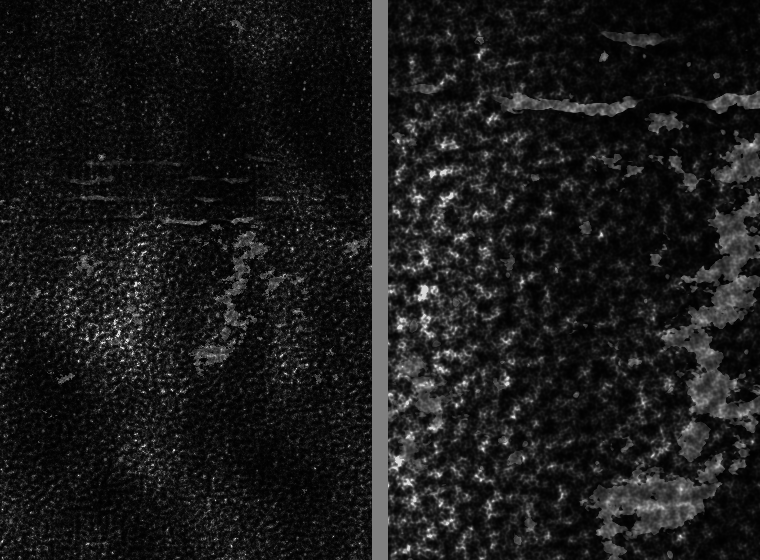
Left, the full canvas; right, a detail of the centre.
Give the GLSL for this texture, as a Shadertoy shader.

```glsl
// Weathered black plaster: a dark, grainy wall with ragged flakes of pale paint,
// broken horizontal ledges and scattered chips. Layered gradient noise sets a
// log-scale tone, then thresholded noise and distance fields add the wear.

const float BASE_TONE = 0.051;
const float FLAKE_TONE = 0.31;
const float LEDGE_TONE = 0.36;
const float CHIP_TONE = 0.42;

vec2 hash22(vec2 cell) {
    vec3 q = fract(cell.xyx * vec3(0.1031, 0.1030, 0.0973));
    q += dot(q, q.yzx + 33.33);
    return fract((q.xx + q.yz) * q.zy);
}

float cornerRamp(vec2 cell, vec2 offset) {
    float angle = 6.28318 * hash22(cell).x;
    return dot(vec2(cos(angle), sin(angle)), offset);
}

float gradientNoise(vec2 p) {
    vec2 i = floor(p), f = fract(p);
    vec2 u = f * f * f * (f * (f * 6.0 - 15.0) + 10.0);
    vec2 e = vec2(1.0, 0.0);
    float low = mix(cornerRamp(i, f), cornerRamp(i + e.xy, f - e.xy), u.x);
    float high = mix(cornerRamp(i + e.yx, f - e.yx), cornerRamp(i + e.xx, f - e.xx), u.x);
    return mix(low, high, u.y);
}

float fbm(vec2 p, int octaves, float gain) {
    float sum = 0.0, amplitude = 1.0;
    for (int i = 0; i < octaves; i++) {
        sum += amplitude * gradientNoise(p);
        p = mat2(1.62, 1.22, -1.22, 1.62) * p + 17.3;
        amplitude *= gain;
    }
    return sum;
}

// Soft window that is 1 between two heights
float band(float y, float bottom, float top, float softness) {
    return smoothstep(bottom - softness, bottom + softness, y)
         * (1.0 - smoothstep(top - softness, top + softness, y));
}

// Ragged paint left where the noise rises above the threshold
float flakeMask(vec2 p, float threshold) {
    float shape = fbm(p * vec2(23.0, 29.0) + 41.0, 5, 0.68);
    float cluster = fbm(p * vec2(6.0, 7.0) + 9.0, 2, 0.5);
    return smoothstep(-0.04, 0.06, shape + 0.75 * cluster - threshold);
}

// Broken edge at one height: x is the lit rim, y the shadow beneath it
vec2 ledge(vec2 p, float level, float seed, float pixel) {
    float wobble = 0.012 * fbm(vec2(p.x * 8.0, seed), 4, 0.6);
    float d = p.y - level - wobble;
    float presence = smoothstep(0.0, 0.3, fbm(vec2(p.x * 9.0, seed + 5.0), 3, 0.6));
    float ragged = 0.5 + 1.6 * abs(fbm(p * vec2(50.0, 90.0) + seed, 3, 0.6));
    float thickness = 0.0042 * presence * ragged;
    float rim = presence * (1.0 - smoothstep(thickness - pixel, thickness + pixel, abs(d)));
    float shadow = exp(-pow((d + 0.006) / 0.004, 2.0));
    return vec2(rim, shadow);
}

// One irregular chip in a share of the grid cells
float chips(vec2 p, float scale, float radius, float share, float rough, float pixel) {
    vec2 cell = floor(p * scale);
    vec2 pick = hash22(cell + scale);
    vec2 centre = (cell + 0.25 + 0.5 * hash22(cell + 71.0)) / scale;
    float size = radius * mix(0.35, 1.0, pick.y * pick.y);
    float d = length((p - centre) * vec2(1.0, 0.85)) + rough * size;
    return step(pick.x, share) * (1.0 - smoothstep(size - pixel, size + pixel, d));
}

void mainImage(out vec4 fragColor, in vec2 fragCoord) {
    vec2 p = fragCoord / iResolution.y;
    float pixel = 0.9 / iResolution.y;
    float worn = band(p.y, 0.34, 0.625, 0.06);
    float upper = smoothstep(0.55, 0.70, p.y);

    // Dark wall: broad stains, fine grain and lit relief
    float stain = fbm(p * vec2(6.0, 3.5) + 3.0, 5, 0.6);
    float grain = fbm(p * 125.0, 3, 0.8);
    vec2 reliefPoint = p * vec2(85.0, 110.0);
    float relief = gradientNoise(reliefPoint) - gradientNoise(reliefPoint + vec2(0.35, -0.4));
    float logTone = 1.5 * stain + 2.1 * grain + mix(1.5, 0.6, upper) * relief;
    logTone += 0.22 * worn - 0.32 * upper;
    float tone = BASE_TONE * exp(logTone);

    // Peeling paint, dense in the worn middle
    float flakes = flakeMask(p, mix(0.94, 0.50, worn));
    float mottled = exp(0.8 * grain + 0.5 * relief);
    tone = mix(tone, FLAKE_TONE * mottled, 0.9 * flakes);

    // Horizontal ledges, strongest at the lowest one
    for (int i = 0; i < 4; i++) {
        float n = float(i);
        vec2 edge = ledge(p, 0.61 + 0.034 * n, 13.7 * n + 2.4, pixel);
        float strength = 1.0 / (1.0 + 0.7 * n);
        tone *= 1.0 - 0.6 * strength * edge.y;
        tone = mix(tone, LEDGE_TONE * mottled, strength * edge.x);
    }

    // Chips from few and large to many and tiny
    for (int i = 0; i < 3; i++) {
        float n = float(i);
        float share = mix(0.06, 0.12, upper) * (0.7 + 0.4 * n);
        float chip = chips(p, 9.0 * pow(2.8, n), 0.007 * pow(0.55, n), share, 1.3 * grain, pixel);
        tone = mix(tone, CHIP_TONE * mottled, 0.85 * chip);
    }

    fragColor = vec4(vec3(clamp(tone, 0.0, 0.85)), 1.0);
}
```
